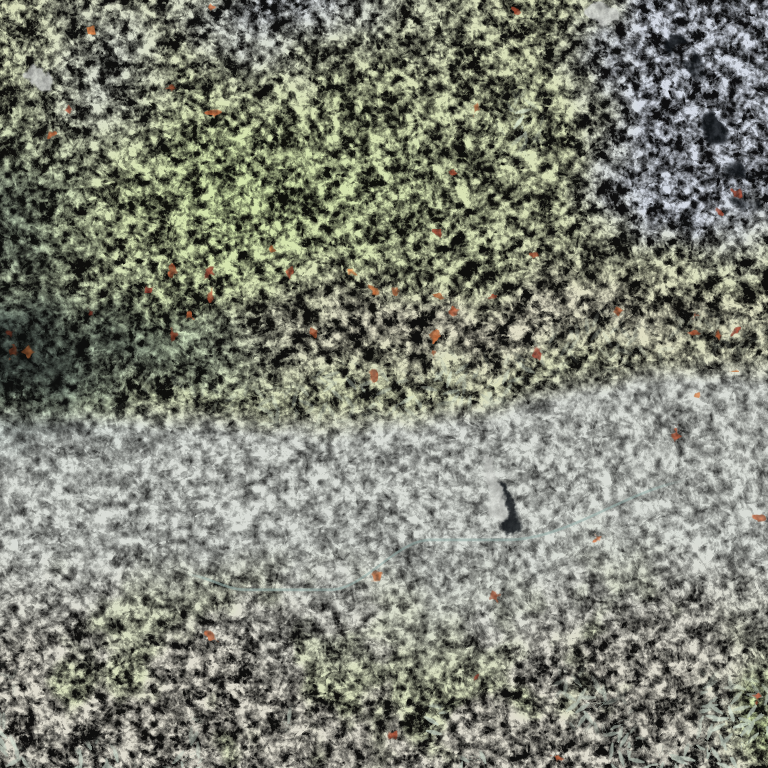
Write a three.js fragment shader that draws this texture.

```glsl
// Sunlit ground seen from above: mossy grass over a pale worn path, with fallen leaves.
// Soft warped region masks set tone and tint; fine noise and scattered blades add texture.
// Tapered capsules form the stones and their shadows, and a thin curve forms the cord.
varying vec2 vUv;
const vec3 GRASS_TINT = vec3(0.97, 1.05, 0.78);
const vec3 DRY_TINT = vec3(1.03, 1.0, 0.92);
const vec3 PATH_TINT = vec3(0.99, 1.01, 0.98);
const vec3 CLAY_TINT = vec3(0.97, 1.0, 1.05);
const vec3 SHADE_TINT = vec3(0.78, 1.0, 1.0);
const vec3 FROST = vec3(0.74, 0.79, 0.74);
const vec3 STONE = vec3(0.76, 0.77, 0.75);
const vec3 CORD = vec3(0.58, 0.68, 0.66);
const vec3 LEAF_RED = vec3(0.55, 0.2, 0.16);
const vec3 LEAF_ORANGE = vec3(0.82, 0.48, 0.25);
const vec3 DARK = vec3(0.07, 0.085, 0.1);
const float GRAIN = 1.7;
const float BLADE_GRAIN = 0.46;

float hash(vec2 p) { return fract(sin(dot(p, vec2(127.1, 311.7))) * 43758.5453); }

float noise(vec2 p) {
  vec2 i = floor(p), f = fract(p);
  f = f * f * (3.0 - 2.0 * f);
  return mix(mix(hash(i), hash(i + vec2(1.0, 0.0)), f.x),
             mix(hash(i + vec2(0.0, 1.0)), hash(i + 1.0), f.x), f.y);
}

float fbm(vec2 p) {
  float sum = 0.0, amp = 0.46;
  for (int i = 0; i < 4; i++) {
    sum += amp * noise(p);
    p = mat2(1.6, 1.2, -1.2, 1.6) * p + 7.3;
    amp *= 0.6;
  }
  return sum;
}

vec2 warp(vec2 p) { return vec2(fbm(p), fbm(p + 31.0)) - 0.5; }

// Soft elliptical region
float blob(vec2 p, vec2 centre, vec2 radii) {
  vec2 q = (p - centre) / radii;
  return exp(-dot(q, q));
}

// Tapered capsule coverage
float capsule(vec2 p, vec2 a, vec2 b, float ra, float rb) {
  float t = clamp(dot(p - a, b - a) / dot(b - a, b - a), 0.0, 1.0);
  return 1.0 - smoothstep(-0.003, 0.003, length(p - mix(a, b, t)) - mix(ra, rb, t));
}

// Randomly turned strokes: x = tone, y = coverage
vec2 blades(vec2 p, float count, float spread) {
  vec2 q = p * count, result = vec2(0.5, 0.0);
  for (int j = -1; j <= 1; j++) for (int i = -1; i <= 1; i++) {
    vec2 cell = floor(q) + vec2(i, j);
    vec2 d = q - cell - vec2(hash(cell), hash(cell + 19.7));
    float angle = 1.5 + (hash(cell + 41.3) - 0.5) * spread;
    vec2 dir = vec2(cos(angle), sin(angle));
    float t = clamp(dot(d, dir), -0.7, 0.7), width = 0.22 - 0.17 * abs(t);
    float cover = 1.0 - smoothstep(width - 0.08, width + 0.08, length(d - dir * t));
    result = vec2(mix(result.x, hash(cell + 63.1), cover), max(result.y, cover));
  }
  return result;
}

// Scattered leaves: rgb = colour, a = coverage
vec4 leaves(vec2 p, float count, float density) {
  vec2 q = p * count, cell = floor(q);
  float angle = 6.28 * hash(cell + 5.1), size = mix(0.15, 0.38, hash(cell + 8.2));
  vec2 d = fract(q) - 0.35 - 0.3 * vec2(hash(cell + 2.3), hash(cell + 3.4));
  d = mat2(cos(angle), -sin(angle), sin(angle), cos(angle)) * d;
  float shape = abs(d.x) + 1.5 * abs(d.y) + 0.4 * (noise(q * 5.0) - 0.5);
  float cover = (1.0 - smoothstep(size - 0.1, size + 0.1, shape)) * step(hash(cell + 11.9), density);
  return vec4(mix(LEAF_RED, LEAF_ORANGE, hash(cell + 14.6)) * (0.6 + 0.7 * noise(q * 6.0)), cover);
}

void main() {
  // Regions
  vec2 p = vUv, rough = p + 0.07 * warp(p * 14.0) + 0.1 * warp(p * 5.0);
  float edge = 0.455 + 0.07 * smoothstep(0.45, 1.0, p.x);
  float upper = smoothstep(edge - 0.02, edge + 0.03, mix(p.y, rough.y, 0.4));
  float lower = 1.0 - smoothstep(0.1, 0.33, rough.y + 0.06 * blob(p, vec2(0.6, 0.22), vec2(0.2)));
  float clay = smoothstep(0.7, 0.82, rough.x) * smoothstep(0.63, 0.74, rough.y);
  clay = max(clay, 0.9 * blob(rough, vec2(0.36, 1.0), vec2(0.17, 0.07)));
  clay = max(clay, 0.6 * blob(rough, vec2(0.14, 0.92), vec2(0.09, 0.12)));
  float litter = smoothstep(0.22, 0.36, p.x) * blob(rough, vec2(0.6, 0.58), vec2(0.5, 0.065));
  float lush = blob(rough, vec2(0.34, 0.75), vec2(0.24, 0.15));
  float green = upper * (1.0 - clay) * (1.0 - 0.75 * litter) * (0.55 + 0.45 * lush);
  green = max(green, blob(rough, vec2(0.99, 0.06), vec2(0.05, 0.09)));
  green = max(green, 0.5 * lower * smoothstep(0.5, 0.68, fbm(p * 9.0 + 4.0)));
  float shade = blob(rough, vec2(-0.01, 0.54), vec2(0.17, 0.085));
  shade = max(shade, 0.6 * blob(rough, vec2(0.15, 0.56), vec2(0.17, 0.06)));
  shade = max(shade, 0.5 * blob(rough, vec2(0.0, 0.7), vec2(0.1, 0.12)));
  float fringe = blob(rough, vec2(0.56, edge + 0.04), vec2(0.36, 0.025));
  // Ground tone and tint
  float fine = fbm(p * 105.0) - 0.5, clumps = fbm(p * 52.0 + 17.0) - 0.5;
  vec2 wide = blades(p, 72.0, 3.0), thin = blades(p + 0.37, 120.0, 4.5);
  float tone = mix(mix(0.65, 0.49, lower), 0.48, upper) + 0.04 * lush + 0.08 * fringe - 0.04 * litter;
  float grain = GRAIN * (fine + 0.25 * clumps) + BLADE_GRAIN * (thin.x - 0.5 + green * (wide.x - 0.5));
  tone += mix(mix(0.65, 1.0, lower), 1.05, upper) * grain;
  tone -= 0.32 * smoothstep(0.58, 0.72, fbm(p * 70.0 + 53.0)) * max(upper, lower);
  vec3 tint = mix(mix(PATH_TINT, DRY_TINT, max(lower * 0.7, upper)), CLAY_TINT, clay);
  tint = mix(mix(tint, GRASS_TINT, green), SHADE_TINT, 0.55 * shade);
  vec3 color = clamp(tone * (1.0 - 0.68 * shade), 0.055, 0.86) * tint;
  // Pale tufts and fallen leaves
  float frost = fringe * 0.6 + blob(p, vec2(0.68, 0.84), vec2(0.022, 0.03));
  frost += smoothstep(0.62, 0.75, noise(p * 16.0 + 2.0)) * (1.0 - smoothstep(0.07, 0.15, p.y));
  color = mix(color, FROST * (0.75 + 0.4 * wide.x), 0.7 * wide.y * min(frost, 1.0) * step(0.4, wide.x));
  vec4 leaf = leaves(p, 38.0, 0.01 + 0.2 * blob(p, vec2(0.55, 0.59), vec2(0.6, 0.06)) + 0.015 * upper);
  color = mix(color, leaf.rgb * (1.0 - 0.35 * shade), 0.75 * leaf.a);
  // Cord
  float cordY = 0.252 - 0.02 * smoothstep(0.24, 0.32, p.x) + 0.065 * smoothstep(0.43, 0.56, p.x);
  float cord = 1.0 - smoothstep(0.0008, 0.0028, abs(p.y - cordY - 0.08 * smoothstep(0.66, 0.92, p.x)));
  color = mix(color, CORD, 0.6 * cord * smoothstep(0.24, 0.27, p.x) * (1.0 - smoothstep(0.84, 0.9, p.x)));
  // Shadows, then stones
  vec2 s = p + 0.02 * warp(p * 60.0);
  float dark = capsule(s, vec2(0.882, 0.94), vec2(0.915, 0.905), 0.016, 0.01);
  dark = max(dark, capsule(s, vec2(0.925, 0.84), vec2(0.98, 0.72), 0.016, 0.014));
  dark *= smoothstep(0.3, 0.55, noise(p * 45.0));
  dark = max(dark, capsule(s, vec2(0.655, 0.365), vec2(0.665, 0.315), 0.005, 0.011));
  color = mix(color, DARK, 0.85 * dark);
  float stone = capsule(s, vec2(0.635, 0.402), vec2(0.648, 0.336), 0.006, 0.013);
  stone = max(stone, capsule(s, vec2(0.045, 0.906), vec2(0.058, 0.89), 0.01, 0.011));
  stone = max(stone, capsule(s, vec2(0.777, 0.988), vec2(0.791, 0.981), 0.013, 0.012));
  gl_FragColor = vec4(mix(color, STONE * (1.0 + 0.5 * fine), 0.9 * stone), 1.0);
}
```
